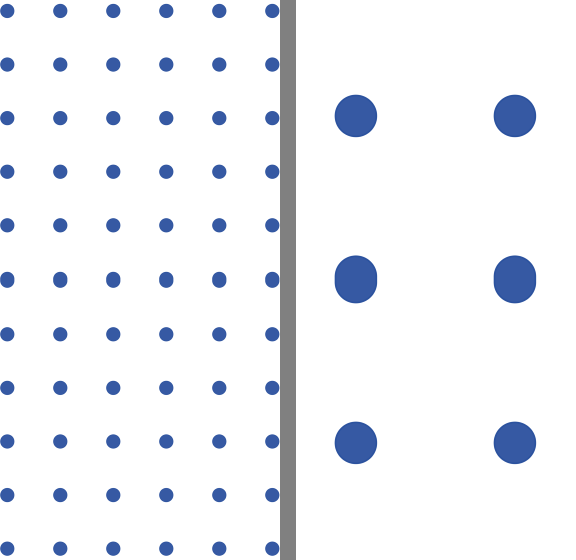
Left: the whole. Right: its middle third, enlarged.
Write a Shadertoy shader that draws this pattern.

```glsl
// Blue polka dots on white: 6 columns by 11 rows on a regular grid.
// The plane is folded at a thin horizontal seam through the middle row, which
// stretches those dots into short capsules; one disc is repeated by rounding.

const vec3 PAPER = vec3(1.0);
const vec3 INK = vec3(0.21, 0.35, 0.64);
const vec3 RIM_INK = vec3(0.17, 0.32, 0.62);

// Lengths as fractions of the canvas width
const vec2 PITCH = vec2(0.1893, 0.1914);
const vec2 GRID_CENTER = vec2(-0.0007, 0.0007);
const float DOT_RADIUS = 0.0253;
const float SEAM_HALF = 0.0032;
const float RIM_WIDTH = 0.002;

// Collapses a horizontal band around y = 0, stretching what crosses it
vec2 foldSeam(vec2 p, float halfHeight) {
    return vec2(p.x, max(abs(p.y) - halfHeight, 0.0));
}

// Offset from the nearest grid node
vec2 repeatCell(vec2 p, vec2 pitch) {
    return p - pitch * round(p / pitch);
}

float discDistance(vec2 p, float radius) {
    return length(p) - radius;
}

// Antialiased coverage of the region where the distance is negative
float coverage(float dist, float pixel) {
    return 1.0 - smoothstep(-0.65 * pixel, 0.65 * pixel, dist);
}

void mainImage(out vec4 fragColor, in vec2 fragCoord) {
    float pixel = 1.0 / iResolution.x;
    vec2 p = (fragCoord - 0.5 * iResolution.xy) * pixel - GRID_CENTER;

    // Even column count: shift by half a pitch so nodes straddle the center
    vec2 q = foldSeam(p, SEAM_HALF) + vec2(0.5 * PITCH.x, 0.0);
    float dist = discDistance(repeatCell(q, PITCH), DOT_RADIUS);

    // Slightly deeper ink along the rim
    vec3 ink = mix(RIM_INK, INK, coverage(dist + RIM_WIDTH, pixel));
    fragColor = vec4(mix(PAPER, ink, coverage(dist, pixel)), 1.0);
}
```
